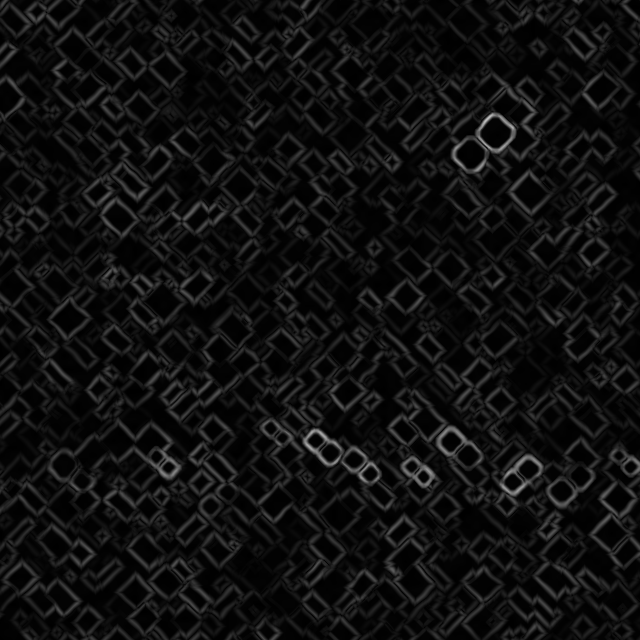
Reproduce this texture procedurally as a Shadertoy shader.

```glsl
#define CELL 0.040         // spacing of the large plates
#define FINE_CELL 0.026    // spacing of the small plates
#define PLATE_LEVEL 0.31   // brightness of the strongest common line
#define FINE_LEVEL 0.24
#define EDGE 0.004         // half width of a plate's soft rim
#define STEP 0.004         // reach of the gradient
#define BLOBS 13           // bright outlines
#define BAND_HEIGHT 0.275  // height of the bright band
#define WARP 0.003
#define FLOOR_LEVEL 0.014

float hash(vec2 p) {
    return fract(sin(dot(p, vec2(127.1, 311.7))) * 43758.545);
}

vec2 hash2(vec2 p) {
    return vec2(hash(p), hash(p + 57.3));
}

float noise(vec2 p) {
    vec2 i = floor(p), f = fract(p);
    f = f * f * (3.0 - 2.0 * f);
    vec2 x = vec2(1.0, 0.0);
    return mix(mix(hash(i), hash(i + x), f.x),
               mix(hash(i + x.yx), hash(i + x.xx), f.x), f.y);
}

// Signed distance to a rectangle standing on its corner
float diamond(vec2 p, vec2 size) {
    vec2 q = abs(vec2(p.x + p.y, p.x - p.y)) - size;
    return max(q.x, q.y) * 0.7071;
}

float softFill(float dist) {
    return 1.0 - smoothstep(-EDGE, EDGE, dist);
}

// Highest of the overlapping plates scattered on a jittered grid
float plates(vec2 p, float cell, float share, vec2 sizeRange, float seed) {
    vec2 home = floor(p / cell);
    float top = 0.0;
    for (int y = -1; y <= 1; y++)
    for (int x = -1; x <= 1; x++) {
        vec2 id = home + vec2(x, y);
        vec2 key = id + seed;
        if (hash(key + 3.7) > share) continue;
        vec2 center = (id + 0.1 + 0.8 * hash2(key)) * cell;
        vec2 size = mix(sizeRange.xx, sizeRange.yy, hash2(key + 19.1)) * cell;
        float level = 0.1 + 0.9 * hash(key + 31.9);
        top = max(top, level * softFill(diamond(p - center, size)));
    }
    return top;
}

// Tall rounded plates along a band, and a large one on its own
float brightBlobs(vec2 p) {
    float top = 0.0;
    for (int i = 0; i < BLOBS; i++) {
        vec2 key = vec2(float(i) * 1.7 + 2.0, 8.3);
        vec2 rnd = hash2(key);
        float x = (float(i) + 0.2 + 0.6 * rnd.x) / float(BLOBS);
        float scatter = mix(0.16, 0.05, x);
        vec2 center = vec2(x, BAND_HEIGHT + scatter * (rnd.y - 0.5));
        float radius = mix(0.016, 0.029, hash(key + 5.1));
        float level = 0.26 + 0.45 * hash(key + 9.4);
        float slant = hash(key + 12.6) < 0.5 ? -1.0 : 1.0;
        if (i == 0) {
            center = vec2(0.755, 0.775);
            radius = 0.039;
            level = 0.78;
            slant = 1.0;
        }
        if (distance(p, center) > 0.1) continue;
        for (int j = 0; j < 2; j++) {
            float side = float(j) * 2.0 - 1.0;
            vec2 q = p - center - side * radius * vec2(0.5, 0.42 * slant);
            float shrink = 0.75 + 0.25 * hash(key + side * 2.3);
            float dist = max(diamond(q, vec2(radius * shrink)),
                             length(q) - 0.82 * radius * shrink);
            float height = level * (0.7 + 0.3 * hash(key + side * 4.9));
            top = max(top, height * softFill(dist));
        }
    }
    return top;
}

float relief(vec2 p) {
    float coarse = PLATE_LEVEL * plates(p, CELL, 0.95, vec2(0.25, 0.92), 11.0);
    float fine = FINE_LEVEL * plates(p, FINE_CELL, 0.32, vec2(0.25, 0.6), 71.0);
    return max(max(coarse, fine), brightBlobs(p));
}

void mainImage(out vec4 fragColor, in vec2 fragCoord) {
    vec2 uv = fragCoord / iResolution.y;
    vec2 p = uv + WARP * (vec2(noise(uv * 60.0), noise(uv * 60.0 + 40.0)) - 0.5);

    // Outlines are the slope of the relief
    vec2 s = vec2(STEP, 0.0);
    vec2 slope = vec2(relief(p + s) - relief(p - s),
                      relief(p + s.yx) - relief(p - s.yx));
    float line = length(slope) / 1.25;

    // Uneven strength along the lines and across the canvas
    float strength = 0.45 + 0.6 * noise(uv * 36.0 + 7.0) + 0.3 * noise(uv * 6.0);
    strength = mix(strength, 1.0, smoothstep(0.25, 0.5, line));
    float gray = line * strength + FLOOR_LEVEL * noise(uv * 90.0);

    fragColor = vec4(vec3(gray), 1.0);
}
```
